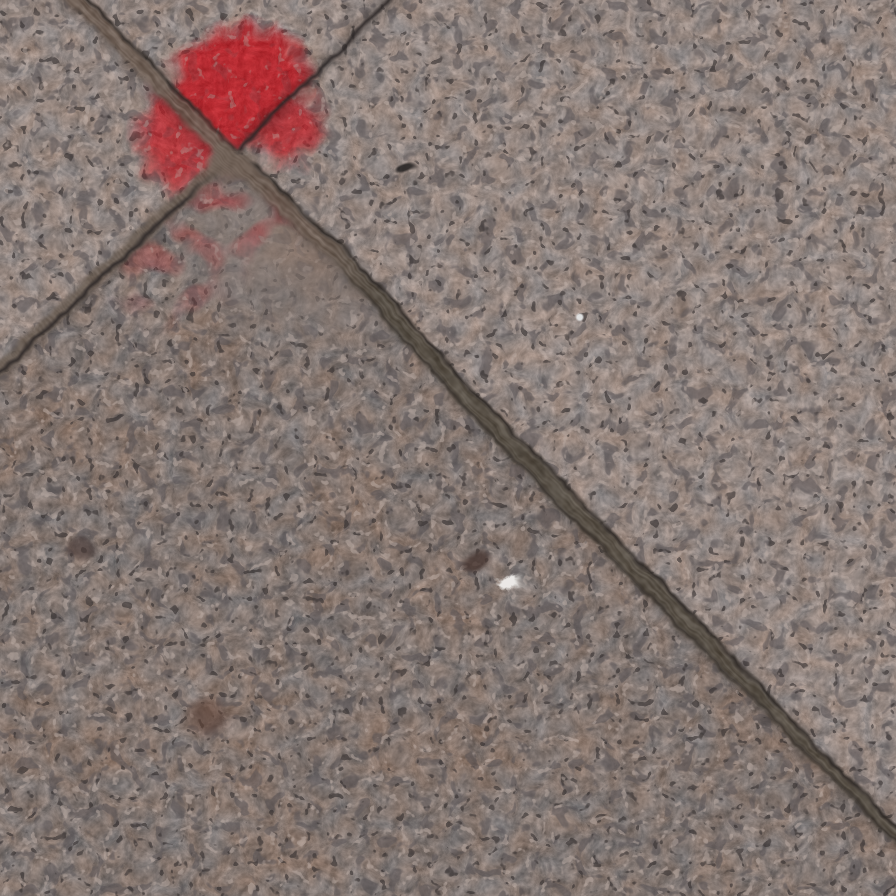
A WebGL 1 fragment shader for this texture:

```glsl
precision highp float;
// Rough granite slabs meeting at two diagonal joints, with red paint at the crossing.
// Layers of gradient noise make the mineral grains and side-lit relief; signed
// distances to the joints place the grout, cracks, paint and slab tones.
uniform vec2 u_resolution;

vec2 gradientAt(vec2 cell) {
  vec3 h = fract(cell.xyx * vec3(0.1031, 0.1030, 0.0973));
  h += dot(h, h.yzx + 33.33);
  float angle = 6.2832 * fract((h.x + h.y) * h.z);
  return vec2(cos(angle), sin(angle));
}

float noise(vec2 p) {
  vec2 i = floor(p), f = fract(p);
  vec2 u = f * f * f * (f * (f * 6.0 - 15.0) + 10.0);
  vec2 e = vec2(1.0, 0.0);
  float low = mix(dot(gradientAt(i), f), dot(gradientAt(i + e), f - e), u.x);
  float high = mix(dot(gradientAt(i + e.yx), f - e.yx), dot(gradientAt(i + 1.0), f - 1.0), u.x);
  return 1.4 * mix(low, high, u.y);
}

float fbm(vec2 p) {
  float sum = 0.0, amp = 0.55;
  for (int i = 0; i < 4; i++) {
    sum += amp * noise(p);
    p = mat2(1.6, 1.2, -1.2, 1.6) * p + 17.3;
    amp *= 0.62;
  }
  return sum;
}

// Soft-edged ellipse: 1 inside, 0 outside
float blob(vec2 p, vec2 center, vec2 radius, float soft) {
  return 1.0 - smoothstep(1.0 - soft, 1.0 + soft, length((p - center) / radius));
}

// Soft line of a given half width around d = 0
float stroke(float d, float halfWidth, float soft) {
  return 1.0 - smoothstep(halfWidth - soft, halfWidth + soft, abs(d));
}

void main() {
  vec2 p = gl_FragCoord.xy / u_resolution;
  float px = 1.0 / min(u_resolution.x, u_resolution.y);
  vec2 warp = vec2(noise(p * 38.0), noise(p * 38.0 + 50.0));
  vec2 q = p + 0.006 * warp;

  // Joint distances: positive is above each joint
  float wobble = 0.003 * noise(p * 22.0) + 0.0022 * noise(p * 75.0);
  float bow = 0.012 * exp(-pow((p.x - 0.38) / 0.09, 2.0));
  float fallD = 0.70 * (p.y - 1.0 + 1.02 * (p.x - 0.091) - bow) + wobble;
  float riseD = 0.72 * (p.y - 0.831 - mix(0.934, 0.98, step(0.264, p.x)) * (p.x - 0.264)) + wobble;
  float rightSide = smoothstep(-0.006, 0.006, fallD);
  float upperSide = smoothstep(-0.006, 0.006, riseD);
  float bottomSlab = (1.0 - rightSide) * (1.0 - upperSide);

  // Grains, dark minerals and relief
  float grain = fbm(q * 52.0);
  float relief = fbm(q * 85.0 + 9.0) - fbm((q + vec2(-0.0035, 0.004)) * 85.0 + 9.0);
  float patches = fbm(p * 7.0 + 3.0);
  float fine = noise(p * 210.0);
  float worn = blob(p, vec2(0.34, 0.73), vec2(0.13, 0.09), 0.6) * bottomSlab;
  float rough = mix(1.0, 0.4, worn);
  float light = 0.52 + rough * (0.13 * grain + 0.085 * relief + 0.035 * fine) + 0.025 * patches;
  light += mix(0.025, -0.035, bottomSlab);
  vec3 color = light * vec3(1.055, 0.965, 0.925);

  float tint = noise(q * 44.0 + 31.0);
  color += rough * tint * vec3(0.035, 0.002, -0.022);
  color += bottomSlab * smoothstep(-0.1, 0.5, noise(p * 9.0 + 5.0)) * vec3(0.012, -0.008, -0.022);
  float mineral = smoothstep(0.2, 0.5, noise(q * 58.0 + 70.0) + 0.35 * noise(q * 130.0));
  color = mix(color, vec3(0.33, 0.31, 0.32), 0.52 * mineral * rough);
  float pit = smoothstep(0.42, 0.65, noise(q * 95.0 + 14.0) + 0.3 * noise(p * 180.0));
  color = mix(color, vec3(0.20, 0.18, 0.18), 0.6 * pit * rough);
  float fleck = smoothstep(0.38, 0.65, noise(q * 88.0 + 120.0) + 0.3 * fine);
  color = mix(color, vec3(0.73, 0.67, 0.64), 0.5 * fleck * rough);

  // Red paint, thinned where the stone is rough
  vec2 s = p + 0.012 * warp + 0.004 * vec2(grain, relief);
  float paint = blob(s, vec2(0.272, 0.900), vec2(0.079, 0.070), 0.22) * rightSide * upperSide;
  paint += 0.85 * blob(s, vec2(0.200, 0.848), vec2(0.042, 0.055), 0.38) * (1.0 - rightSide) * upperSide;
  paint += 0.85 * blob(s, vec2(0.318, 0.860), vec2(0.039, 0.039), 0.42) * rightSide * (1.0 - upperSide);
  float stain = blob(s, vec2(0.270, 0.762), vec2(0.055, 0.035), 0.7);
  stain += 0.6 * blob(s, vec2(0.190, 0.710), vec2(0.060, 0.055), 0.7);
  paint += 0.5 * stain * bottomSlab * smoothstep(-0.25, 0.45, noise(q * 30.0));
  paint *= 0.9 - 0.35 * fleck - 0.15 * mineral;
  vec3 red = vec3(0.71, 0.13, 0.16) * (0.72 + 0.55 * light) + 0.05 * relief;
  color = mix(color, red, clamp(paint, 0.0, 0.94));

  // Falling joint: brown grout, streaked groove, dark upper edge
  float along = p.x - p.y;
  float streak = noise(vec2(along * 14.0, fallD * 330.0)) + 0.5 * noise(p * 130.0);
  float middle = smoothstep(0.34, 0.44, p.x);
  float width = mix(0.009, 0.0105, middle) - 0.004 * smoothstep(0.72, 0.95, p.x);
  float aa = 0.0015 + px;
  vec3 grout = mix(vec3(0.43, 0.37, 0.33), vec3(0.34, 0.31, 0.27), middle) + 0.09 * streak;
  color *= 1.0 - 0.22 * stroke(fallD + 0.006, 0.012, 0.010);
  color = mix(color, grout, 0.9 * stroke(fallD + 0.004, width, aa + 0.002));
  float edge = stroke(fallD - width + 0.004, 0.0018, aa) * (0.7 + 0.3 * smoothstep(-0.3, 0.2, noise(p * 40.0)));
  float lowerEdge = stroke(fallD + width + 0.002, 0.0015, aa) * middle * 0.55;
  color = mix(color, vec3(0.16, 0.14, 0.13), max(edge * 0.85, lowerEdge));

  // Rising joint: narrow crack, filled with grout near the crossing
  float crossing = blob(p, vec2(0.252, 0.823), vec2(0.055, 0.045), 0.55);
  color *= 1.0 - 0.2 * stroke(riseD, 0.009, 0.008);
  color = mix(color, vec3(0.42, 0.37, 0.33) + 0.05 * streak, 0.85 * stroke(riseD - 0.003, 0.007, 0.004) * (1.0 - rightSide));
  float crack = stroke(riseD, 0.0022, aa) * (1.0 - 0.8 * crossing * (1.0 - rightSide));
  color = mix(color, vec3(0.17, 0.15, 0.15), 0.82 * crack);
  color = mix(color, vec3(0.45, 0.39, 0.35) + 0.05 * streak, 0.85 * blob(s, vec2(0.255, 0.818), vec2(0.026, 0.014), 0.45));

  // Isolated chips and stains
  color = mix(color, vec3(0.27, 0.20, 0.18), 0.75 * blob(q, vec2(0.531, 0.372), vec2(0.014, 0.012), 0.4));
  color = mix(color, vec3(0.36, 0.24, 0.19), 0.6 * blob(q, vec2(0.234, 0.200), vec2(0.023, 0.019), 0.6));
  color = mix(color, vec3(0.27, 0.21, 0.20), 0.6 * blob(q, vec2(0.089, 0.388), vec2(0.015, 0.010), 0.5));
  color = mix(color, vec3(0.13, 0.12, 0.12), 0.85 * blob(q, vec2(0.452, 0.811), vec2(0.011, 0.005), 0.4));
  color = mix(color, vec3(0.92, 0.91, 0.90), blob(s, vec2(0.570, 0.350), vec2(0.011, 0.009), 0.3));
  color = mix(color, vec3(0.88), blob(p, vec2(0.647, 0.646), vec2(0.004), 0.4));
  gl_FragColor = vec4(clamp(color, 0.0, 1.0), 1.0);
}
```
